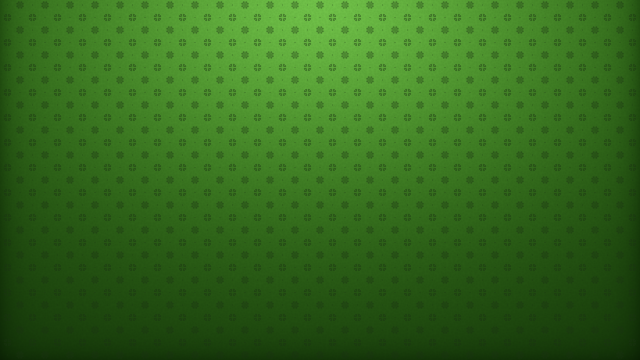
Write a Shadertoy shader that draws this pattern.

```glsl
// Green wallpaper of small four-leaf clovers in staggered rows, with faint dots between them.
// A glow from the top centre is shaped by a falloff curve and tinted by power laws;
// clovers are folded distance functions, and cellular noise adds a fine paper grain.

const float REPEATS_DOWN = 14.4;   // pattern periods per canvas height
const float GRAIN_SCALE = 150.0;   // grain cells per canvas height
const vec3 INK = vec3(0.10, 0.19, 0.07);

vec2 hash22(vec2 p) {
    vec3 q = fract(p.xyx * vec3(0.1031, 0.1030, 0.0973));
    q += dot(q, q.yzx + 33.33);
    return fract((q.xx + q.yz) * q.zy);
}

// Distance to the nearest scattered feature point.
float cellular(vec2 p) {
    vec2 cell = floor(p);
    float nearest = 2.0;
    for (int y = -1; y <= 1; y++) {
        for (int x = -1; x <= 1; x++) {
            vec2 neighbour = cell + vec2(x, y);
            nearest = min(nearest, length(neighbour + hash22(neighbour) - p));
        }
    }
    return nearest;
}

// Capsule whose radius grows from ra at a to rb at b.
float taperedCapsule(vec2 p, vec2 a, vec2 b, float ra, float rb) {
    vec2 axis = b - a;
    float h = clamp(dot(p - a, axis) / dot(axis, axis), 0.0, 1.0);
    return length(p - a - axis * h) - mix(ra, rb, h);
}

// Eightfold symmetry turns one lobe into four heart-shaped leaves.
float cloverDistance(vec2 p) {
    p = abs(p);
    p = vec2(max(p.x, p.y), min(p.x, p.y));
    return taperedCapsule(p, vec2(0.020), vec2(0.105, 0.053), 0.008, 0.041);
}

// Nearest clover centre is the origin; odd rows shift by half a period.
vec2 staggeredCell(vec2 p) {
    float row = floor(p.y * 2.0 + 0.5);
    p.x += 0.5 * mod(row, 2.0);
    return vec2(fract(p.x + 0.5) - 0.5, p.y - 0.5 * row);
}

float coverage(float dist, float pixel) {
    return 1.0 - smoothstep(-0.6 * pixel, 0.6 * pixel, dist);
}

// Glow falling away from the top centre, dimmed at the sides and bottom.
float glow(vec2 p, float halfWidth) {
    float radius = length(vec2(0.7 * p.x, 0.5 - p.y));
    float level = 0.15 + 0.60 * exp(-1.6 * pow(radius, 1.5));
    float side = halfWidth - abs(p.x);
    float bottom = p.y + 0.5;
    level *= 1.0 - 0.27 * exp(-side / 0.035);
    return level * (1.0 - 0.25 * exp(-bottom / 0.035));
}

vec3 greenTint(float level) {
    return vec3(0.64 * pow(level, 1.34), level, 0.455 * pow(level, 1.66));
}

void mainImage(out vec4 fragColor, in vec2 fragCoord) {
    vec2 p = (fragCoord - 0.5 * iResolution.xy) / iResolution.y;
    float pixel = REPEATS_DOWN / iResolution.y;

    // Lit paper with subtle grain
    float grain = cellular(p * GRAIN_SCALE) - 0.5;
    float level = glow(p, 0.5 * iResolution.x / iResolution.y);
    vec3 color = greenTint(level * (1.0 + 0.05 * grain));

    // Clovers and the dots midway between them
    vec2 q = staggeredCell(p * REPEATS_DOWN);
    float clover = coverage(cloverDistance(q), pixel);
    float dotMark = coverage(length(vec2(0.5 - abs(q.x), q.y)) - 0.024, pixel);
    color = mix(color, INK, 0.42 * clover);
    color = mix(color, INK, 0.30 * dotMark);

    fragColor = vec4(color, 1.0);
}
```
